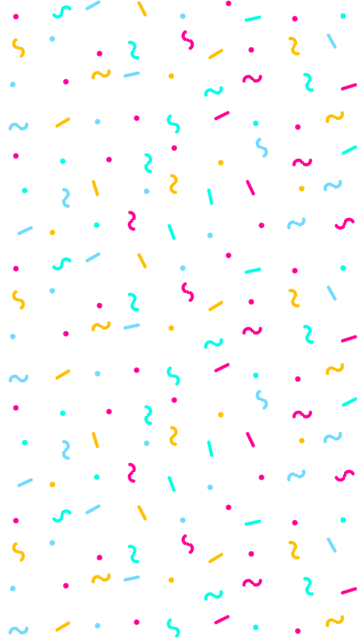
Write a WebGL 2 fragment shader that draws this pattern.

```glsl
#version 300 es
precision highp float;
// Confetti: scattered dots, dashes and S-shaped squiggles on white, repeating downwards.

uniform vec2 u_resolution;
out vec4 outColor;

// Lengths are fractions of the canvas width.
const vec2 GRID = vec2(9.0, 7.0);           // cells in one repeat
const vec2 CELL = vec2(1.0 / 9.0, 0.1);     // size of one cell
const float ROW_SHIFT = 0.2;                // rows lifted towards the top edge
const float JITTER = 0.5;
const float STROKE = 0.0045;                // half the line width
const float DOT_RADIUS = 0.0075;
const float DASH_HALF = 0.0185;
const vec2 ARC = vec2(0.0118, 0.0032);      // squiggle arc: half chord, centre depth

const vec3 WHITE = vec3(1.0);
const vec3 PINK = vec3(1.0, 0.0, 0.59);
const vec3 AMBER = vec3(1.0, 0.75, 0.0);
const vec3 AQUA = vec3(0.0, 1.0, 0.9);
const vec3 SKY = vec3(0.44, 0.85, 1.0);

vec2 hash2(vec2 p) {
    vec3 q = fract(p.xyx * vec3(0.1031, 0.1030, 0.0973));
    q += dot(q, q.yzx + 33.33);
    return fract((q.xx + q.yz) * q.zy);
}

vec2 rotate(vec2 p, float angle) {
    float c = cos(angle), s = sin(angle);
    return vec2(c * p.x + s * p.y, c * p.y - s * p.x);
}

float dashDistance(vec2 p, float halfLength) {
    p.x -= clamp(p.x, -halfLength, halfLength);
    return length(p);
}

// Two opposite arcs that meet at the centre.
float squiggleDistance(vec2 p, vec2 arc) {
    p *= p.x < 0.0 ? -1.0 : 1.0;
    vec2 q = p - vec2(arc.x, -arc.y);
    q.x = abs(q.x);
    bool onArc = arc.x * q.y > arc.y * q.x;
    return onArc ? abs(length(q) - length(arc)) : length(q - arc);
}

// Evenly spread choice from 0 to 1 for each cell.
float spread(vec2 id, vec2 stepSize, float noise) {
    return fract(dot(id, stepSize) + 0.25 * noise);
}

vec3 confettiColor(float t) {
    return t < 0.27 ? PINK : t < 0.52 ? AMBER : t < 0.75 ? AQUA : SKY;
}

float pieceDistance(vec2 p, float kind, vec2 rnd) {
    if (kind < 0.36) return length(p) - DOT_RADIUS;

    // Pieces lean a little away from horizontal or vertical.
    float lean = mix(0.2, 0.55, rnd.x);
    float turn = rnd.y < 0.5 ? 0.0 : 1.5708;
    p = rotate(p, turn - lean);
    if (kind < 0.64) return dashDistance(p, DASH_HALF) - STROKE;

    p.y *= fract(rnd.y * 8.0) < 0.6 ? 1.0 : -1.0;
    return squiggleDistance(p, ARC) - STROKE;
}

void main() {
    // Measure from the top left corner, in canvas widths.
    vec2 uv = vec2(gl_FragCoord.x, u_resolution.y - gl_FragCoord.y) / u_resolution.x;
    float blur = 0.9 / u_resolution.x;
    vec2 gridPos = uv / CELL + vec2(0.0, ROW_SHIFT);
    vec2 base = floor(gridPos);
    vec3 color = WHITE;

    // Draw the piece of this cell and of its neighbours.
    for (int j = -1; j <= 1; j++) {
        for (int i = -1; i <= 1; i++) {
            vec2 cell = base + vec2(i, j);
            vec2 id = mod(cell, GRID);
            vec2 place = hash2(id + 3.0);
            vec2 style = hash2(id + 41.0);
            vec2 center = cell + 0.5 + JITTER * (place - 0.5);
            float kind = spread(id, vec2(0.7549, 0.5698), place.x);
            float tint = spread(id, vec2(0.43, 0.28), style.y);
            float d = pieceDistance((gridPos - center) * CELL, kind, style);
            color = mix(color, confettiColor(tint), 1.0 - smoothstep(-blur, blur, d));
        }
    }
    outColor = vec4(color, 1.0);
}
```
